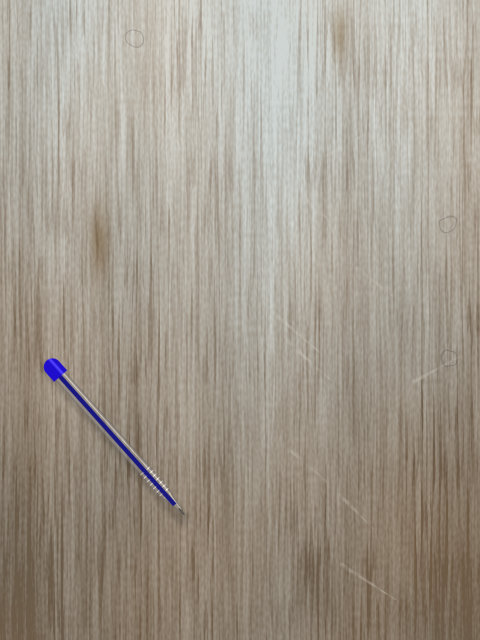
Reproduce this texture procedurally as a Shadertoy shader.

```glsl
// Pale straight-grained wood tabletop with knots, scratches and a clear blue ballpoint pen.

float hash(float n) {
    return fract(sin(n * 91.345) * 4375.85);
}

vec2 gradientAt(vec2 cell) {
    float angle = 6.2832 * fract(sin(dot(cell, vec2(127.1, 311.7))) * 4375.85);
    return vec2(cos(angle), sin(angle));
}

float gradientNoise(vec2 p) {
    vec2 i = floor(p), f = p - i;
    vec2 w = f * f * f * (f * (f * 6.0 - 15.0) + 10.0);
    vec2 e = vec2(1.0, 0.0);
    float low = mix(dot(gradientAt(i), f), dot(gradientAt(i + e.xy), f - e.xy), w.x);
    float high = mix(dot(gradientAt(i + e.yx), f - e.yx), dot(gradientAt(i + e.xx), f - e.xx), w.x);
    return mix(low, high, w.y);
}

// Distance to a segment in x, position along it (0 to 1) in y
vec2 segment(vec2 p, vec2 a, vec2 b) {
    vec2 ab = b - a;
    float h = clamp(dot(p - a, ab) / dot(ab, ab), 0.0, 1.0);
    return vec2(length(p - a - ab * h), h);
}

float knot(vec2 p, vec2 center, vec2 size) {
    vec2 d = (p - center) / size;
    return exp(-dot(d, d));
}

vec3 wood(vec2 p) {
    float knots = knot(p, vec2(0.155, 0.62), vec2(0.014, 0.055))
                + 0.8 * knot(p, vec2(0.531, 0.945), vec2(0.011, 0.04));

    // Grain is nearly straight and bends a little beside the large knot
    vec2 g = p;
    g.x += 0.002 * gradientNoise(p * vec2(4.0, 2.0));
    g.x -= 0.12 * (p.x - 0.155) * knot(p, vec2(0.155, 0.62), vec2(0.04, 0.1));

    // Window light falls from the top, the lower corners stay dim
    float tone = 0.05 + 0.92 * smoothstep(-0.12, 1.06, p.y);
    tone += 0.12 * exp(-pow((p.x - 0.4) / 0.16, 2.0));
    tone -= 0.18 * smoothstep(0.12, 0.0, p.x) + 0.14 * smoothstep(0.52, 0.75, p.x);

    // Broad bands, long streaks and fine fibres
    tone += 0.22 * gradientNoise(g * vec2(12.0, 0.5) + 3.0);
    tone += 0.13 * gradientNoise(g * vec2(43.0, 0.9) + 17.0);
    tone += 0.12 * gradientNoise(g * vec2(95.0, 2.0) + 41.0);
    tone += 0.24 * gradientNoise(g * vec2(240.0, 7.0) + 7.0);
    tone += 0.16 * gradientNoise(g * vec2(270.0, 110.0) + 29.0);

    // Thin, broken dark pore lines, denser in some strips
    float density = 0.65 + 0.7 * gradientNoise(g * vec2(17.0, 1.5) + 5.0);
    float pores = smoothstep(0.08, 0.36, gradientNoise(g * vec2(180.0, 5.0) + 73.0));
    pores += 0.8 * smoothstep(0.10, 0.38, gradientNoise(g * vec2(215.0, 13.0) + 57.0));
    tone -= 0.29 * pores * density;

    vec3 color = mix(vec3(0.485, 0.43, 0.365), vec3(0.80, 0.805, 0.78), clamp(tone, -0.2, 1.08));
    color -= vec3(0.0, 0.03, 0.05) * max(tone * (1.0 - tone), 0.0);
    color += vec3(0.03, 0.0, -0.02) * gradientNoise(p * vec2(6.0, 3.0) + 9.0);
    return mix(color, color * vec3(0.80, 0.72, 0.62), min(knots, 1.0));
}

// Pale scratches, mostly on the right, and a few faint pencil loops
vec3 addMarks(vec3 color, vec2 p, float px) {
    for (float i = 1.0; i < 10.0; i++) {
        vec2 start = vec2(0.42 + 0.28 * hash(i), 0.05 + 0.75 * fract(i * 0.618));
        float angle = mod(i, 4.0) < 1.0 ? 0.5 : -0.7 + 0.25 * (hash(i + 20.0) - 0.5);
        vec2 reach = (0.03 + 0.08 * hash(i + 40.0)) * vec2(cos(angle), sin(angle));
        vec2 s = segment(p, start, start + reach);
        float width = mix(0.003, 0.0008, s.y);
        float wear = 0.5 + 1.4 * gradientNoise(p * 60.0 + i);
        float scratch = 1.0 - smoothstep(width - px, width + px, s.x);
        color = mix(color, vec3(0.80, 0.78, 0.74), 0.45 * scratch * clamp(wear, 0.0, 1.0));
    }
    for (float i = 0.0; i < 3.0; i++) {
        vec2 center = vec2(0.70 - 0.245 * i * (i - 1.0), 0.44 + 0.17 * i + 0.04 * i * i);
        vec2 d = p - center;
        float ring = abs(length(d) - 0.013 - 0.006 * gradientNoise(d * 60.0 + i * 5.0));
        color *= 1.0 - 0.14 * (1.0 - smoothstep(0.0, 0.0008 + px, ring));
    }
    return color;
}

vec3 addPen(vec3 color, vec2 p, float px) {
    vec2 capEnd = vec2(0.078, 0.431), tip = vec2(0.287, 0.197);
    vec2 axis = normalize(tip - capEnd);
    float u = dot(p - capEnd, axis);
    float v = dot(p - capEnd, vec2(-axis.y, axis.x));
    float len = distance(capEnd, tip);

    // Soft contact shadow
    float shadow = segment(p, capEnd - vec2(0.003, 0.006), tip - vec2(0.003, 0.006)).x;
    color *= 1.0 - 0.15 * smoothstep(0.018, 0.004, shadow);

    // Clear barrel with bright rims, narrowing to the tip
    float radius = mix(0.0100, 0.0035, smoothstep(len - 0.055, len - 0.008, u));
    float barrel = max(abs(v) - radius, max(-u, u - len + 0.008));
    vec3 plastic = mix(color * 0.92, vec3(0.70, 0.68, 0.65), 0.45);
    plastic = mix(plastic, vec3(0.36, 0.34, 0.34), smoothstep(0.0025, 0.0, abs(abs(v) - radius)) * 0.6);
    plastic += 0.2 * smoothstep(0.0018, 0.0, abs(v - 0.6 * radius));
    float ink = max(abs(v + 0.001) - 0.0033, u - len + 0.02);
    plastic = mix(plastic, vec3(0.10, 0.09, 0.50), 1.0 - smoothstep(-px, px, ink));
    float grip = smoothstep(0.215, 0.225, u) * smoothstep(0.28, 0.265, u);
    plastic += 0.22 * grip * smoothstep(0.3, 1.0, sin(u * 850.0)) * smoothstep(0.001, 0.005, abs(v));
    color = mix(color, plastic, 1.0 - smoothstep(-px, px, barrel));

    // Metal point and rounded blue cap
    float point = segment(p, tip - axis * 0.01, tip).x - 0.0014;
    color = mix(color, vec3(0.34, 0.32, 0.31), 1.0 - smoothstep(-px, px, point));
    float cap = max(length(vec2(min(u - 0.006, 0.0), v)) - 0.0135, u - 0.025);
    vec3 blue = vec3(0.12, 0.06, 0.80) + 0.2 * smoothstep(0.004, 0.0, abs(v - 0.005));
    return mix(color, blue, 1.0 - smoothstep(-px, px, cap));
}

void mainImage(out vec4 fragColor, in vec2 fragCoord) {
    vec2 p = fragCoord / iResolution.y;
    float px = 0.8 / iResolution.y;
    vec3 color = addMarks(wood(p), p, px);
    fragColor = vec4(addPen(color, p, px), 1.0);
}
```
